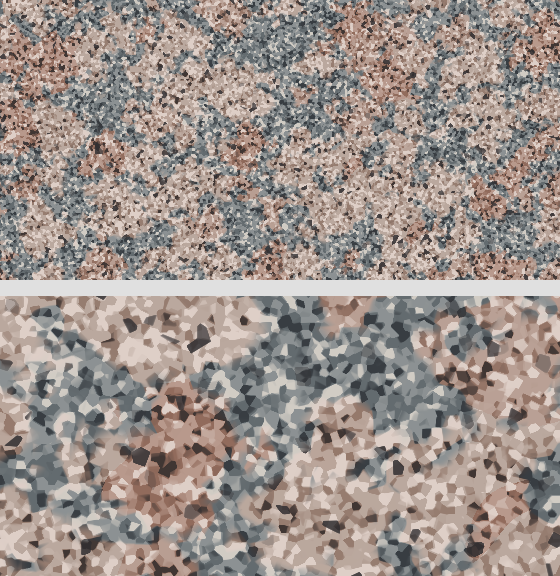
Top: the whole. Bottom: its middle third, enlarged.
This texture is drawn by a Shadertoy shader. Its source:

```glsl
// Polished granite: ragged pink feldspar patches in a blue-grey matrix.
// Round cells with warped outlines place the patches; soft cellular noise
// at several sizes gives the crystals, which a four-tone ramp then colours.

vec3 hash3(vec2 p) {
    vec3 q = fract(p.xyx * vec3(0.1031, 0.1030, 0.0973));
    q += dot(q, q.yxz + 33.33);
    return fract((q.xxy + q.yzz) * q.zyx);
}

// Cellular noise: one random value per crystal, blended at the borders
float crystals(vec2 p) {
    vec2 cell = floor(p), f = fract(p);
    float sum = 0.0, total = 0.0;
    for (int y = -1; y <= 1; y++)
    for (int x = -1; x <= 1; x++) {
        vec2 o = vec2(x, y);
        vec3 h = hash3(cell + o);
        vec2 d = o + h.xy - f;
        float w = exp(-18.0 * dot(d, d));
        sum += w * h.z;
        total += w;
    }
    return sum / total;
}

// Union of scattered discs: x = depth inside the patch, y = patch tint
vec2 patches(vec2 p) {
    vec2 cell = floor(p), f = fract(p);
    vec2 best = vec2(-2.0, 0.5);
    for (int y = -1; y <= 1; y++)
    for (int x = -1; x <= 1; x++) {
        vec2 o = vec2(x, y);
        vec3 h = hash3(cell + o + 57.0);
        float depth = mix(0.22, 0.74, h.z) - length(o + h.xy - f);
        if (depth > best.x) best = vec2(depth, fract(h.z * 17.3 + h.x));
    }
    return best;
}

// Four mineral tones, separated at three cut values
vec3 ramp(float t, vec3 cuts, vec3 dark, vec3 deep, vec3 mid, vec3 light) {
    vec3 s = smoothstep(cuts - 0.09, cuts + 0.09, vec3(t));
    return mix(mix(mix(dark, deep, s.x), mid, s.y), light, s.z);
}

void mainImage(out vec4 fragColor, in vec2 fragCoord) {
    vec2 p = fragCoord / iResolution.y;

    // Crystal brightness from fine and medium grains
    float fine = crystals(p * 104.0);
    float medium = crystals(p * 51.0 + 31.0);
    float clumps = crystals(p * 27.0 + 83.0);
    float tone = 0.5 + 1.4 * (mix(fine, medium, 0.3) - 0.5);

    // Patch outlines, bent by layered sines and broken up by grains
    vec2 bent = p + 0.022 * sin(p.yx * 19.0 + vec2(1.0, 4.0))
                  + 0.011 * sin(p.yx * 43.0 + p * 17.0);
    vec2 feldspar = patches(bent * 7.0 + 11.0);
    float ragged = feldspar.x + 0.42 * (clumps - 0.5) + 0.22 * (medium - 0.5);
    float pinkness = smoothstep(-0.08, 0.08, ragged);

    // Blue-grey matrix
    vec3 grey = ramp(tone + 0.12 * (clumps - 0.5), vec3(0.10, 0.41, 0.83),
                     vec3(0.22, 0.24, 0.26), vec3(0.39, 0.42, 0.435),
                     vec3(0.55, 0.57, 0.575), vec3(0.82, 0.80, 0.77));

    // Pink feldspar, ranging from cream to rust between patches
    float rust = smoothstep(0.25, 0.9, feldspar.y);
    vec3 pink = ramp(tone + 0.14 * (0.5 - rust), vec3(0.06, 0.34, 0.81),
                     vec3(0.25, 0.21, 0.20),
                     mix(vec3(0.59, 0.49, 0.44), vec3(0.57, 0.42, 0.36), rust),
                     mix(vec3(0.73, 0.66, 0.62), vec3(0.72, 0.60, 0.55), rust),
                     vec3(0.87, 0.81, 0.78));

    vec3 color = mix(grey, pink, pinkness);

    // Sparse black mica flecks, larger than the ordinary grains
    float mica = smoothstep(0.91, 0.97, crystals(p * 62.0 + 140.0));
    color = mix(color, vec3(0.19, 0.18, 0.19), 0.85 * mica * (0.4 + 0.6 * pinkness));

    fragColor = vec4(color, 1.0);
}
```
